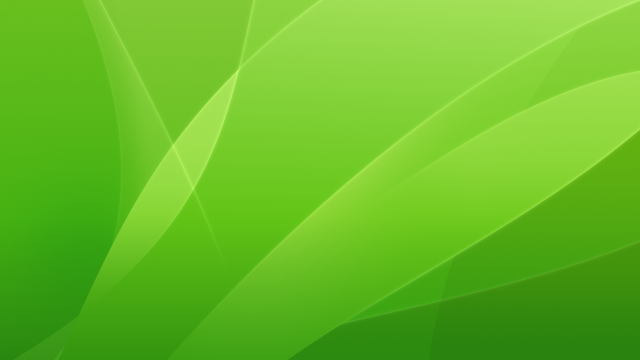
A Shadertoy shader for this background:

```glsl
// Overlapping translucent green leaves on a soft vertical gradient.
// Each edge is a cubic through four evenly spaced values; signed distances to
// the edges layer the colour ramps and add thin glowing rims.

// Cubic through v at t = 0, 1/3, 2/3 and 1
float cubic(float t, vec4 v) {
    float s = 3.0 * t;
    vec3 d = v.yzw - v.xyz;
    vec2 e = d.yz - d.xy;
    return v.x + s * (d.x + (s - 1.0) * 0.5 * (e.x + (s - 2.0) / 3.0 * (e.y - e.x)));
}

// Signed distance to the curve q.y = cubic(q.x), spanning start..end in q.x
float edge(vec2 q, float start, float end, vec4 v) {
    float t = (q.x - start) / (end - start);
    float value = cubic(t, v);
    float slope = (cubic(t + 0.01, v) - value) / (0.01 * (end - start));
    return (q.y - value) / sqrt(1.0 + slope * slope);
}

float cover(float d) {
    float w = 0.7 / iResolution.y;
    return smoothstep(-w, w, d);
}

float rim(float d) {
    return exp(-abs(d) * 300.0);
}

vec3 ramp(float y, vec3 low, vec3 middle, vec3 high) {
    return y < 0.4 ? mix(low, middle, y / 0.4) : mix(middle, high, (y - 0.4) / 0.6);
}

float hash(vec2 p) {
    return fract(sin(dot(p, vec2(127.1, 311.7))) * 43758.5);
}

void mainImage(out vec4 fragColor, in vec2 fragCoord) {
    vec2 p = fragCoord / iResolution.xy * vec2(16.0 / 9.0, 1.0);
    float y = p.y;

    // Steep edges: positive to the right
    float veil = edge(p.yx, 0.0, 1.0, vec4(0.150, 0.315, 0.326, 0.231));
    float arc = edge(p.yx, 0.0, 1.0, vec4(0.162, 0.319, 0.535, 0.891));
    float blade = edge(p.yx, 0.0, 1.0, vec4(0.035, 0.440, 0.623, 0.706));
    float crease = edge(p.yx, 0.0, 1.0, vec4(0.706, 0.597, 0.447, 0.278));
    float fold = edge(p.yx, 0.0, 1.0, vec4(1.192, 1.278, 1.440, 1.667));

    // Sweeping edges: positive above
    float leafTop = edge(p, 0.463, 1.778, vec4(0.0, 0.4375, 0.773, 1.0));
    float leafBase = edge(p, 0.799, 1.778, vec4(0.0, 0.208, 0.405, 0.641));
    float inner = edge(p, 1.065, 1.778, vec4(0.456, 0.609, 0.731, 0.803));
    float hill = edge(p, 0.799, 1.778, vec4(0.065, 0.141, 0.222, 0.329));

    // Left field, with a darker pool beside the veil
    vec3 color = ramp(y, vec3(0.16, 0.53, 0.06), vec3(0.28, 0.70, 0.07), vec3(0.41, 0.75, 0.12));
    color -= vec3(0.05, 0.03, 0.0) * exp(-dot(p - vec2(0.24, 0.32), p - vec2(0.24, 0.32)) * 30.0);

    // Veil, split by the crease
    vec3 veilColor = ramp(y, vec3(0.22, 0.60, 0.07), vec3(0.37, 0.74, 0.10), vec3(0.51, 0.79, 0.21));
    veilColor += 0.04 * cover(blade);
    veilColor += vec3(0.05, 0.03, 0.05) * cover(-crease) * smoothstep(-0.2, 0.0, crease);
    float veilFade = 0.45 + 0.55 * smoothstep(0.0, 0.09, veil);
    color = mix(color, veilColor, cover(veil) * veilFade);

    // Central field
    vec3 center = ramp(y, vec3(0.20, 0.58, 0.06), vec3(0.39, 0.77, 0.09), vec3(0.62, 0.87, 0.33));
    center += vec3(0.03, 0.02, 0.03) * (p.x - 0.9) * y;
    color = mix(color, center, cover(arc));

    // Bright blade where the arc and blade edges overlap
    float bladeGlow = smoothstep(0.1, 0.5, y) * (1.0 - 0.35 * smoothstep(0.55, 0.9, y));
    color += vec3(0.16, 0.08, 0.14) * bladeGlow * cover(arc) * cover(-blade);
    color += vec3(0.06, 0.05, 0.03) * cover(-arc) * cover(blade) * smoothstep(0.35, 0.1, y);

    // Large leaf, lit beneath its upper edge
    vec3 leaf = ramp(y, vec3(0.22, 0.62, 0.06), vec3(0.41, 0.78, 0.09), vec3(0.59, 0.86, 0.29));
    float lit = exp(-pow((p.x - 0.93) / 0.3, 2.0)) * exp(-abs(leafTop) * 7.0);
    leaf += vec3(0.15, 0.06, 0.13) * lit;
    float innerFade = smoothstep(1.0, 1.35, p.x);
    leaf += vec3(0.09, 0.04, 0.08) * cover(-inner) * innerFade * smoothstep(0.25, 0.6, y);
    leaf -= 0.02 * cover(fold) * cover(inner);
    color = mix(color, leaf, cover(-leafTop));

    // Shaded layers beneath the leaf
    vec3 shade = mix(vec3(0.23, 0.64, 0.07), vec3(0.40, 0.73, 0.07), smoothstep(0.05, 0.62, y));
    vec3 dark = mix(vec3(0.17, 0.54, 0.06), vec3(0.29, 0.62, 0.05), smoothstep(0.0, 0.33, y));
    shade = mix(shade, dark, cover(-hill));
    shade *= 1.0 - 0.05 * cover(fold);
    color = mix(color, shade, cover(-leafBase));

    // Thin rims of light
    float rims = 0.10 * rim(arc) * smoothstep(0.3, 0.7, y);
    rims += 0.12 * rim(blade) * smoothstep(0.2, 0.6, y);
    rims += 0.10 * rim(crease) * smoothstep(0.2, 0.5, y);
    rims += 0.03 * rim(veil) * smoothstep(0.2, 0.5, y);
    rims += 0.11 * rim(leafTop) * smoothstep(0.0, 0.5, y);
    rims += 0.07 * rim(inner) * innerFade;
    rims += 0.14 * rim(leafBase) * smoothstep(0.02, 0.25, y);
    rims += 0.07 * rim(hill) * cover(-leafBase);
    color += rims * vec3(1.0, 0.7, 0.9);

    // Fine grain against banding
    color += (hash(fragCoord) - 0.5) / 255.0;
    fragColor = vec4(clamp(color, 0.0, 1.0), 1.0);
}
```
